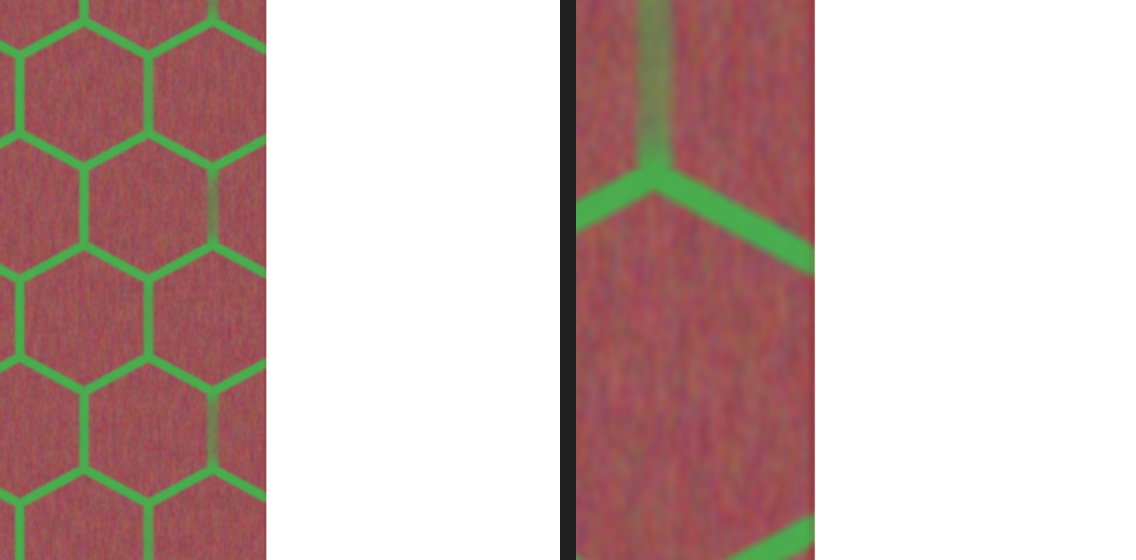
Left, the full canvas; right, a detail of the centre.
Reproduce this pattern procedurally as a Shadertoy shader.

```glsl
// Green honeycomb lines on mottled dusty red cloth; the cloth ends at a straight
// hem and the rest is white. Two offset lattices of hexagons give the line
// distances; gradient noise adds the grain, and upright lines fade rightwards.

#define PITCH 0.2298               // cell width
#define ROW 0.1999                 // step between rows
#define SIDE 0.1375                // length of an upright edge
#define CELL_ORIGIN vec2(0.1501, 0.8314)
#define HALF_LINE 0.0084           // half the line width
#define SOFTNESS 0.0042            // half the blurred rim of a line
#define HEM_X 0.4755               // right end of the cloth
#define FADE 0.65                  // strongest fade of the upright lines
#define GRAIN 0.10                 // contrast of the mottling
#define CLOTH vec3(0.605, 0.320, 0.335)
#define LINE vec3(0.290, 0.675, 0.305)
#define HEM vec3(0.570, 0.210, 0.240)

vec2 randomGradient(vec2 cell) {
    vec3 h = fract(cell.xyx * vec3(0.1031, 0.1030, 0.0973));
    h += dot(h, h.yzx + 33.33);
    float angle = 6.2832 * fract((h.x + h.y) * h.z);
    return vec2(cos(angle), sin(angle));
}

float gradientNoise(vec2 p) {
    vec2 i = floor(p), f = p - i;
    vec2 u = f * f * f * (f * (f * 6.0 - 15.0) + 10.0);
    vec2 e = vec2(0.0, 1.0);
    float a = dot(randomGradient(i), f);
    float b = dot(randomGradient(i + e.yx), f - e.yx);
    float c = dot(randomGradient(i + e.xy), f - e.xy);
    float d = dot(randomGradient(i + e.yy), f - e.yy);
    return mix(mix(a, b, u.x), mix(c, d, u.x), u.y);
}

// Upright streaks with finer specks on top
float clothGrain(vec2 uv) {
    return 0.6 * gradientNoise(uv * vec2(75.0, 24.0))
         + 0.6 * gradientNoise(uv * vec2(150.0, 95.0) + 37.0);
}

// Inner distances to the upright (x) and slanted (y) edges, then height in cell (z)
vec3 hexEdges(vec2 p) {
    vec2 period = vec2(PITCH, 2.0 * ROW);
    vec2 q = abs(p - period * round(p / period));
    float rise = ROW - SIDE;
    vec2 normal = normalize(vec2(rise, 0.5 * PITCH));
    float slanted = dot(vec2(0.0, 0.5 * SIDE + rise) - q, normal);
    return vec3(0.5 * PITCH - q.x, slanted, q.y);
}

float lineMask(float dist, float halfWidth, float soft) {
    return 1.0 - smoothstep(halfWidth - soft, halfWidth + soft, dist);
}

void mainImage(out vec4 fragColor, in vec2 fragCoord) {
    vec2 uv = fragCoord / iResolution.xy;
    float pixel = 1.0 / min(iResolution.x, iResolution.y);
    float soft = max(SOFTNESS, pixel);

    // The lattice whose hexagon contains this point
    vec3 a = hexEdges(uv - CELL_ORIGIN);
    vec3 b = hexEdges(uv - CELL_ORIGIN - vec2(0.5 * PITCH, ROW));
    vec3 edges = min(a.x, a.y) > min(b.x, b.y) ? a : b;

    // Upright lines widen and wear away to the right, but not at the corners
    float wear = smoothstep(0.1, 0.45, uv.x);
    wear *= wear;
    float middle = 1.0 - smoothstep(0.25, 0.52, edges.z / SIDE);
    float upright = lineMask(edges.x, HALF_LINE + 0.0025 * wear, soft + 0.002 * wear);
    upright *= 1.0 - FADE * wear * middle;
    float slanted = lineMask(edges.y, HALF_LINE, soft);
    float line = max(upright, slanted);

    // Cloth with a separate grain per channel
    vec3 grain = vec3(clothGrain(uv), clothGrain(uv + 3.7), clothGrain(uv + 8.3));
    vec3 color = CLOTH + GRAIN * grain;
    color = mix(color, LINE + 0.2 * GRAIN * grain, line);

    // Dark hem, then white
    float hem = smoothstep(HEM_X - 0.006, HEM_X - 0.001, uv.x);
    color = mix(color, HEM, 0.65 * hem * (1.0 - 0.7 * line));
    color = mix(color, vec3(1.0), smoothstep(HEM_X - pixel, HEM_X + pixel, uv.x));
    fragColor = vec4(color, 1.0);
}
```
